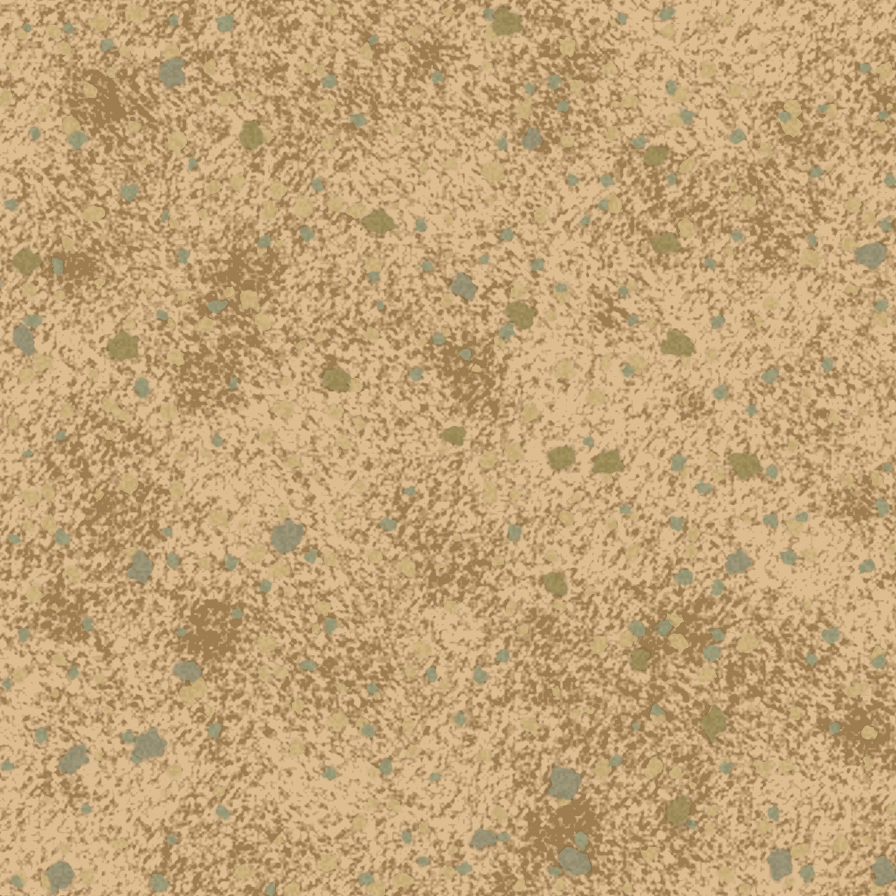
This texture is drawn by a WebGL 1 fragment shader. Its source:

```glsl
precision highp float;
// Speckled sandy ground with brown stains and scattered flat pebbles.
uniform vec2 u_resolution;

#define GRAIN_FREQ 180.0
#define FINE_FREQ 340.0
#define PATCH_FREQ 8.0
#define PATCH_GAIN 0.40
#define STAIN_DEPTH 0.25
#define TONE_BLUR 0.055
#define CHIP_CELLS 23.0
#define GREEN_CELLS 18.0
#define STONE_CELLS 9.0

const vec3 SAND_LIGHT = vec3(0.87, 0.74, 0.57);
const vec3 SAND_MID = vec3(0.79, 0.66, 0.49);
const vec3 SAND_DEEP = vec3(0.72, 0.59, 0.42);
const vec3 SAND_DARK = vec3(0.62, 0.495, 0.315);
const vec3 CHIP_PALE = vec3(0.80, 0.69, 0.48);
const vec3 CHIP_GREEN = vec3(0.61, 0.60, 0.46);
const vec3 STONE_OLIVE = vec3(0.62, 0.55, 0.35);
const vec3 STONE_GREY = vec3(0.60, 0.57, 0.45);

float hash(vec2 p) {
  vec3 q = fract(vec3(p.xyx) * 0.1031);
  q += dot(q, q.yzx + 33.33);
  return fract((q.x + q.y) * q.z);
}

vec2 hash2(vec2 p) {
  return vec2(hash(p + 17.3), hash(p + 71.9));
}

float noise(vec2 p) {
  vec2 i = floor(p), f = fract(p);
  f = f * f * (3.0 - 2.0 * f);
  return mix(mix(hash(i), hash(i + vec2(1.0, 0.0)), f.x),
             mix(hash(i + vec2(0.0, 1.0)), hash(i + vec2(1.0, 1.0)), f.x), f.y);
}

float fbm(vec2 p) {
  float sum = 0.0, amp = 0.5;
  for (int i = 0; i < 4; i++) {
    sum += amp * noise(p);
    p = p * 2.03 + 19.7;
    amp *= 0.5;
  }
  return sum / 0.9375;
}

vec2 rotate(vec2 p, float a) {
  float c = cos(a), s = sin(a);
  return vec2(c * p.x - s * p.y, s * p.x + c * p.y);
}

// Nearest scattered blob: x = signed distance in canvas units, y = random id.
vec2 scatter(vec2 p, float cells, float density, vec2 radii, float seed) {
  vec2 base = floor(p * cells);
  vec2 nearest = vec2(1.0, 0.0);
  for (int y = -1; y <= 1; y++) {
    for (int x = -1; x <= 1; x++) {
      vec2 cell = base + vec2(float(x), float(y));
      vec2 key = cell + seed;
      if (hash(key) > density) continue;
      vec2 center = (cell + 0.1 + 0.8 * hash2(key)) / cells;
      float id = hash(key + 43.7);
      float radius = mix(radii.x, radii.y, hash(key + 5.1));
      vec2 d = rotate(p - center, id * 6.2832);
      d.y *= 1.0 + 0.4 * hash(key + 8.6);
      float wobble = noise(d / radius * 1.6 + key * 3.7) - 0.5;
      float dist = length(d) - radius * (1.0 + 0.65 * wobble);
      if (dist < nearest.x) nearest = vec2(dist, id);
    }
  }
  return nearest;
}

// Lays a pebble over the ground with a thin dark rim around it.
vec3 lay(vec3 ground, vec3 color, float dist, float shade, float rim) {
  float edge = max(0.001, 0.7 / u_resolution.y);
  ground *= 1.0 - rim * (1.0 - smoothstep(0.0, 0.004, dist));
  return mix(color + shade, ground, smoothstep(-edge, edge, dist));
}

// Crosses from one sand tone to the next around zero.
float crossing(float level) {
  return smoothstep(-TONE_BLUR, TONE_BLUR, level);
}

void main() {
  vec2 p = gl_FragCoord.xy / u_resolution.y;

  // Short grains, with their direction changing from region to region
  float turn = smoothstep(0.44, 0.56, noise(p * 9.0 + 3.0));
  float grainA = noise(rotate(p, 0.7) * GRAIN_FREQ * vec2(0.9, 1.4));
  float grainB = noise(rotate(p, -0.9) * GRAIN_FREQ * vec2(0.9, 1.4) + 50.0);
  float fine = noise(p * FINE_FREQ + 90.0);
  float tone = 0.56 * mix(grainA, grainB, turn) + 0.44 * fine - 0.5;

  // Broad patches and soft stains, whose edges break up into grains
  tone += PATCH_GAIN * (fbm(p * PATCH_FREQ + 11.0) - 0.5);
  vec2 bent = p + 0.06 * (vec2(fbm(p * 14.0), fbm(p * 14.0 + 37.0)) - 0.5);
  float stain = scatter(bent, 5.0, 0.65, vec2(0.014, 0.038), 210.0).x;
  tone -= STAIN_DEPTH * (1.0 - smoothstep(-0.025, 0.035, stain));

  vec3 color = mix(SAND_DARK, SAND_DEEP, crossing(tone + 0.19));
  color = mix(color, SAND_MID, crossing(tone + 0.075));
  color = mix(color, SAND_LIGHT, crossing(tone - 0.04));

  // Pebbles: pale chips, green chips, then larger stones
  float shade = 0.08 * (fine - 0.5);
  vec2 rough = p + 0.003 * (vec2(grainA, grainB) - 0.5);
  vec2 chip = scatter(rough, CHIP_CELLS, 0.6, vec2(0.004, 0.0115), 30.0);
  color = lay(color, CHIP_PALE, chip.x, shade, 0.05);
  vec2 green = scatter(rough, GREEN_CELLS, 0.5, vec2(0.005, 0.0095), 90.0);
  color = lay(color, CHIP_GREEN, green.x, shade, 0.08);
  vec2 stone = scatter(rough, STONE_CELLS, 0.46, vec2(0.012, 0.0175), 150.0);
  vec3 stoneColor = mix(STONE_OLIVE, STONE_GREY, step(0.55, stone.y));
  color = lay(color, stoneColor, stone.x, shade, 0.14);

  gl_FragColor = vec4(color, 1.0);
}
```
